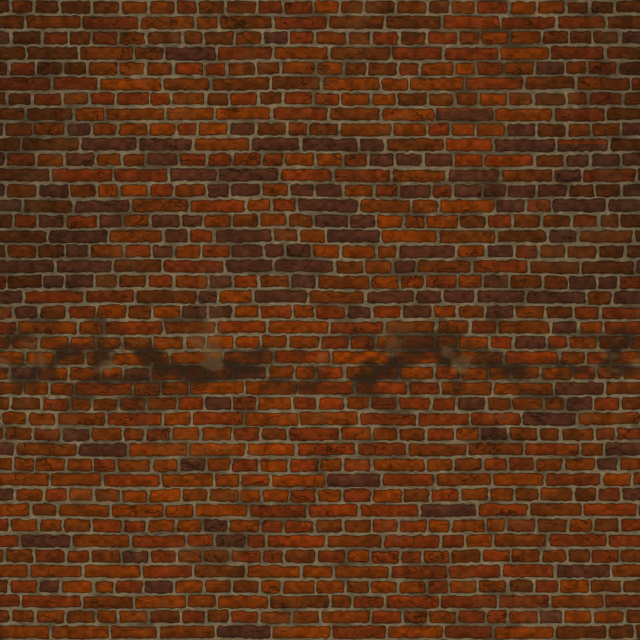
Give the GLSL for this texture, as a WebGL 1 fragment shader.

```glsl
precision highp float;
uniform vec2 u_resolution;

float hash(vec2 p) {
  return fract(sin(dot(p, vec2(127.1, 311.7))) * 43758.5453);
}

// Value noise that wraps after the given number of cells
float noise(vec2 p, vec2 period) {
  vec2 i = floor(p), f = fract(p);
  f = f * f * (3.0 - 2.0 * f);
  vec2 lo = mod(i, period), hi = mod(i + 1.0, period);
  return mix(mix(hash(lo), hash(vec2(hi.x, lo.y)), f.x),
             mix(hash(vec2(lo.x, hi.y)), hash(hi), f.x), f.y);
}

float fbm(vec2 p, vec2 cells) {
  float sum = 0.0, amp = 0.533;
  for (int i = 0; i < 4; i++) {
    sum += amp * noise(p * cells, cells);
    cells *= 2.0;
    amp *= 0.5;
  }
  return sum;
}

// Uneven position of a vertical joint, in half bricks
float joint(float i, float row) {
  if (i < 0.5 || i > 22.5) return i;
  return i + 0.32 * (hash(vec2(i, row + 70.0)) - 0.5);
}

float roundBox(vec2 p, vec2 size, float radius) {
  vec2 d = abs(p) - size + radius;
  return length(max(d, 0.0)) + min(max(d.x, d.y), 0.0) - radius;
}

void main() {
  vec2 p = gl_FragCoord.xy / u_resolution;
  float aa = max(0.7 / u_resolution.y, 0.0007);

  // Slightly sagging courses with ragged edges
  vec2 q = p;
  q.y += 0.003 * (noise(p * 9.0, vec2(9.0)) - 0.5);
  q += 0.0024 * (vec2(noise(p * 140.0, vec2(140.0)), noise(p * 150.0 + 0.5, vec2(150.0))) - 0.5);

  // Alternating courses of headers and stretchers
  float row = mod(floor(q.y * 42.0), 42.0);
  float header = mod(row, 2.0);
  float shift = floor(hash(vec2(row, 3.0)) * 23.0) + 0.5 * header + 0.3 * hash(vec2(row, 8.0));
  float u = mod(q.x * 23.0 + shift, 23.0);

  // Pair of half bricks, cut in two by a middle joint where it is split
  float k = floor(u / 2.0) * 2.0;
  if (u < joint(k, row)) k -= 2.0;
  else if (u > joint(min(k + 2.0, 23.0), row)) k += 2.0;
  float left = joint(k, row), right = joint(min(k + 2.0, 23.0), row);
  if (k < 21.5 && hash(vec2(k, row + 130.0)) < mix(0.07, 0.95, header)) {
    float middle = joint(k + 1.0, row);
    if (u < middle) right = middle;
    else { left = middle; k += 1.0; }
  }
  vec2 id = vec2(k, row);

  // Brick outline
  vec2 local = vec2((u - 0.5 * (left + right)) / 23.0, (fract(q.y * 42.0) - 0.5) / 42.0);
  local.y += 0.0012 * (hash(id + 11.0) - 0.5);
  vec2 size = vec2((right - left) / 46.0, 0.5 / 42.0) - 0.0025 - 0.0008 * hash(id + 23.0);
  float d = roundBox(local, size, 0.003);
  d += 0.0028 * (fbm(p, vec2(75.0)) - 0.5);
  float face = 1.0 - smoothstep(-aa, aa, d);

  // Weathering over the whole wall
  float patches = fbm(p, vec2(4.0));
  float blotch = fbm(p, vec2(26.0, 38.0));
  float grain = fbm(p, vec2(120.0, 150.0));
  float upper = smoothstep(0.46, 0.56, p.y);
  float band = exp(-pow((p.y - 0.43 + 0.06 * (patches - 0.5)) / 0.05, 2.0));
  float sides = upper * smoothstep(0.25, 0.5, abs(p.x - 0.5));
  float grime = upper * smoothstep(0.15, 0.0, abs(p.x - 0.75)) * smoothstep(0.6, 0.75, p.y);

  // Brick colours: umber to orange, some burnt purple
  float tone = 0.66 + 0.6 * (hash(id + 37.0) - 0.5) + 0.8 * (patches - 0.5);
  tone += 0.9 * (blotch - 0.5) - 0.12 * upper - 0.28 * sides + 0.2 * grime;
  vec3 brick = mix(vec3(0.29, 0.15, 0.06), vec3(0.50, 0.205, 0.03), clamp(tone, 0.0, 1.0));
  brick = mix(brick, vec3(0.42, 0.15, 0.06), 0.45 * step(0.7, hash(id + 59.0)));
  float burntShare = 0.03 + 0.27 * upper * smoothstep(0.88, 0.76, p.y);
  float burnt = step(hash(id + 83.0), burntShare);
  brick = mix(brick, vec3(0.27, 0.155, 0.11), 0.8 * burnt);

  // Pitted surface, cracks and dark rims
  brick *= 0.68 + 0.64 * grain;
  float crack = smoothstep(0.035, 0.0, abs(fbm(p + 0.37, vec2(30.0, 48.0)) - 0.5));
  brick *= 1.0 - 0.4 * crack * smoothstep(0.4, 0.65, blotch);
  brick *= mix(0.72, 1.0, smoothstep(0.0, 0.0026, -d));
  brick *= 1.0 + 0.1 * local.y * 84.0;

  // Mortar, shaded beside the bricks and darkened by grime
  vec3 mortar = vec3(0.46, 0.39, 0.285) * (0.72 + 0.5 * grain);
  mortar *= mix(0.62, 1.0, smoothstep(0.0, 0.0022, d));
  float dirt = clamp(0.55 * grime + 0.45 * band + 1.6 * (blotch - 0.55), 0.0, 0.75);
  mortar = mix(mortar, vec3(0.22, 0.16, 0.09), dirt);
  vec3 color = mix(mortar, brick, face);

  // Soot along the middle band and a few pale lime stains
  float soot = smoothstep(0.42, 0.7, blotch) * (0.2 + 0.65 * band);
  color = mix(color, vec3(0.17, 0.12, 0.08), soot);
  float lime = smoothstep(0.62, 0.75, fbm(p + 0.61, vec2(18.0, 24.0)));
  color = mix(color, vec3(0.48, 0.38, 0.26), lime * (0.12 + 0.3 * band));
  color *= 1.0 - 0.1 * sides;

  gl_FragColor = vec4(color, 1.0);
}
```
